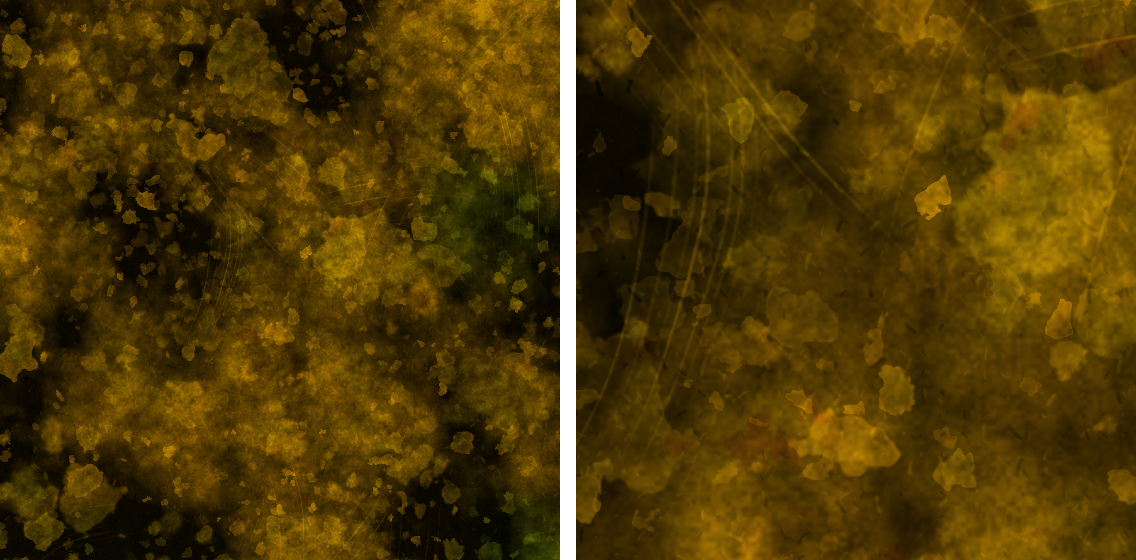
Left: the whole. Right: its middle third, enlarged.
Reproduce this texture procedurally as a three.js fragment shader.

```glsl
// Weathered amber and green paint: a cloudy dark ground, layers of ragged
// translucent spots of falling size, bundles of bent scratches, flecks and grain.
// A tone and a hue are built separately and combined into colour at the end.

#define AMBER vec3(0.81, 0.535, 0.012)
#define GREEN vec3(0.42, 0.53, 0.018)
#define RUST vec3(0.68, 0.30, 0.02)
#define GROUND_TONE 0.31
#define GROUND_CONTRAST 1.45
#define SPOT_LAYERS 5
#define SPOT_CHANCE 0.62
#define SCRATCH_BUNDLES 16
#define SCRATCH_WIDTH 0.0011
#define SCRATCH_LIGHT 0.20
#define GRAIN 0.13

varying vec2 vUv;

vec3 hash3(vec2 p) {
  vec3 q = fract(p.xyx * vec3(0.1031, 0.1030, 0.0973));
  q += dot(q, q.yxz + 33.33);
  return fract((q.xxy + q.yzz) * q.zyx);
}

// Smooth value noise, three independent channels.
vec3 noise3(vec2 p) {
  vec2 i = floor(p), f = fract(p);
  f = f * f * (3.0 - 2.0 * f);
  vec3 low = mix(hash3(i), hash3(i + vec2(1.0, 0.0)), f.x);
  vec3 high = mix(hash3(i + vec2(0.0, 1.0)), hash3(i + 1.0), f.x);
  return mix(low, high, f.y);
}

vec3 fbm(vec2 p) {
  vec3 sum = vec3(0.0);
  float weight = 0.5;
  for (int i = 0; i < 5; i++) {
    sum += weight * noise3(p);
    p = mat2(1.6, 1.2, -1.2, 1.6) * p + 7.3;
    weight *= 0.5;
  }
  return sum / 0.97;
}

vec2 rotate(vec2 p, float a) {
  return vec2(cos(a) * p.x + sin(a) * p.y, cos(a) * p.y - sin(a) * p.x);
}

// One layer of ragged spots, painted over the tone (x) and hue (y).
vec2 paintSpots(vec2 paint, vec2 uv, float scale, float ground, float mottle) {
  vec2 p = uv * scale + scale * 3.7;
  vec2 ragged = p + 0.34 * (noise3(p * 2.6).xy - 0.5)
              + 0.14 * (noise3(p * 8.0).xy - 0.5)
              + 0.06 * (noise3(p * 21.0).xy - 0.5);
  vec2 cell = floor(p);
  for (int y = -1; y <= 1; y++) {
    for (int x = -1; x <= 1; x++) {
      vec2 id = cell + vec2(float(x), float(y));
      vec3 place = hash3(id + 11.0), look = hash3(id + 57.0);
      float cluster = noise3(id / scale * 5.0 + 20.0).x;
      float present = step(place.z, SPOT_CHANCE * (0.35 + 1.1 * cluster));
      float radius = mix(0.17, 0.46, look.x * look.x);
      float d = length(ragged - id - place.xy) / radius;
      float soft = mix(0.10, 0.75, look.y * look.y);
      float body = present * (1.0 - smoothstep(1.0 - soft, 1.0, d));
      float rim = smoothstep(0.6, 0.92, d) * (1.0 - soft);
      float target = 0.22 + 0.62 * ground + 0.34 * look.z + 0.07 * rim + 0.5 * (mottle - 0.5);
      float cover = body * mix(0.35, 0.85, fract(look.z * 7.0 + look.y));
      paint.x = mix(paint.x, max(paint.x, target), cover);
      paint.y += 0.22 * (look.x - 0.45) * cover;
    }
  }
  return paint;
}

// Bundles of nearly parallel bent hairlines, each with its own extent.
float scratches(vec2 uv) {
  float light = 0.0;
  vec2 waver = 0.012 * (noise3(uv * 9.0).xy - 0.5);
  for (int i = 0; i < SCRATCH_BUNDLES; i++) {
    vec3 place = hash3(vec2(float(i) * 3.0 + 5.0, 41.0));
    vec3 form = hash3(vec2(float(i) * 5.0 + 2.0, 83.0));
    vec2 q = rotate(uv - place.xy, place.z * 6.283) + waver;
    q.y += (form.x - 0.5) * 3.5 * q.x * q.x;
    float spacing = mix(0.009, 0.02, form.y);
    float row = floor(q.y / spacing);
    vec3 line = hash3(vec2(row + 60.0, float(i) + 9.0));
    float d = abs(fract(q.y / spacing) - mix(0.2, 0.8, line.x)) * spacing;
    float stroke = 1.0 - smoothstep(0.3, 1.6, d / SCRATCH_WIDTH);
    float reach = abs(q.x - 0.12 * (line.y - 0.5));
    stroke *= 1.0 - smoothstep(0.03, 0.09 + 0.12 * form.z, reach);
    light += stroke * step(0.3, line.z) * line.z * exp(-pow(q.y / 0.05, 2.0));
  }
  return min(light, 1.3);
}

// Short dashes at random angles: positive is light, negative is dark.
float flecks(vec2 uv, float scale) {
  vec2 p = uv * scale;
  vec3 h = hash3(floor(p) + 130.0);
  vec2 q = rotate(fract(p) - 0.5 - 0.3 * (h.xy - 0.5), 1.57 + 2.2 * (h.z - 0.5));
  q.y += 0.5 * q.x * q.x;
  float d = length(vec2(max(abs(q.x) - 0.24 * h.x, 0.0), q.y));
  float dash = 1.0 - smoothstep(0.02, 0.09, d);
  return dash * step(0.5, h.y) * (fract(h.z * 13.0) > 0.5 ? 1.0 : -1.0);
}

void main() {
  vec2 uv = vUv;

  // Cloudy ground and broad hue regions.
  vec3 broad = fbm(uv * 3.6 + 4.0);
  vec3 fine = fbm(uv * 17.0 + 31.0);
  vec3 texture3 = fbm(uv * 70.0);
  float ground = GROUND_TONE + GROUND_CONTRAST * (broad.x - 0.5) + 0.55 * (fine.x - 0.5);
  ground = max(ground, 0.06);
  float hue = smoothstep(0.46, 0.70, noise3(uv * 3.3 + 13.0).y * 0.6 + broad.y * 0.4);
  vec2 paint = vec2(ground, 0.12 + 0.75 * hue + 0.25 * (fine.y - 0.5));

  // Spots from large to small.
  float scale = 5.0;
  for (int i = 0; i < SPOT_LAYERS; i++) {
    paint = paintSpots(paint, uv, scale, ground, mix(fine.z, texture3.y, 0.6));
    scale *= 1.6;
  }

  // Surface wear: scratches, flecks, worn speckle and grain.
  float tone = paint.x;
  tone += SCRATCH_LIGHT * scratches(uv) * (0.4 + 0.9 * fine.y);
  tone += 0.10 * flecks(uv, 48.0) + 0.08 * flecks(uv + 0.37, 83.0);
  tone *= 1.0 + 0.75 * (texture3.x - 0.5) + GRAIN * (noise3(uv * 330.0).x - 0.5) * 2.0;
  tone = clamp(tone, 0.03, 0.98);

  // Colour, with faint rust showing in small patches.
  vec3 color = mix(AMBER, GREEN, clamp(paint.y, 0.0, 1.0));
  float rust = smoothstep(0.66, 0.78, fine.z) * smoothstep(0.45, 0.6, texture3.z);
  color = mix(color, RUST, 0.45 * rust);
  gl_FragColor = vec4(color * tone, 1.0);
}
```
